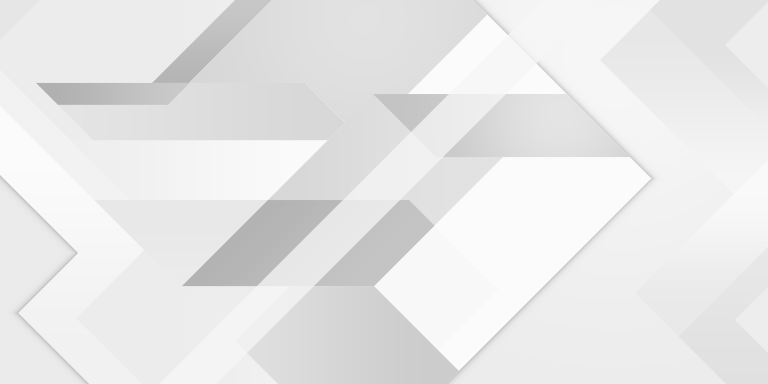
Write a WebGL 1 fragment shader that draws this background.

```glsl
precision highp float;

uniform vec2 u_resolution;

const float FAR = 9.0;
const float DIAG = 0.7071;

// Smooth coverage from a signed distance, positive inside
float cover(float dist, float px) {
  return clamp(dist / px + 0.5, 0.0, 1.0);
}

// Distance inside a facet bounded by rising, falling and level edges
float facet(vec3 q, vec3 lo, vec3 hi) {
  vec3 d = min(q - lo, hi - q) * vec3(DIAG, DIAG, 1.0);
  return min(d.x, min(d.y, d.z));
}

// Paint one facet over the base tone
float layer(float base, float tone, vec3 q, vec3 lo, vec3 hi, float px) {
  return mix(base, tone, cover(facet(q, lo, hi), px));
}

// Soft transition between two tones
float ramp(float t, float start, float end, float a, float b) {
  return mix(a, b, smoothstep(start, end, t));
}

// Thin shadow that fades away from an edge
float edgeShade(float dist) {
  return 0.2 * exp(-max(dist, 0.0) / 0.006);
}

// Pale chevrons beyond the arrow tip
float rightChevrons(vec2 p, vec3 q, float px) {
  float g = ramp(length(p - vec2(1.6, 0.85)), 0.0, 0.95, 0.965, 0.925);
  g = layer(g, ramp(p.y, 0.45, 0.95, 0.965, 0.905), q,
            vec3(0.719, 2.406, -FAR), vec3(1.417, FAR, FAR), px);
  g = layer(g, ramp(p.y, 0.5, 0.9, 0.975, 0.885), q,
            vec3(0.719, 2.667, -FAR), vec3(FAR), px);
  g = layer(g, 0.93, q, vec3(1.005, 2.771, 0.5), vec3(FAR), px);
  g = layer(g, ramp(p.y, 0.2, 0.5, 0.915, 0.975), q,
            vec3(1.417, 1.891, -FAR), vec3(1.643, 2.667, FAR), px);
  g = layer(g, ramp(p.y, 0.0, 0.4, 0.88, 0.91), q,
            vec3(1.643, 1.891, -FAR), vec3(FAR, 2.667, 0.5), px);
  return layer(g, 0.93, q, vec3(1.747, 2.081, -FAR), vec3(FAR, FAR, 0.5), px);
}

// White folded ribbon and notch at the left edge
float leftRibbon(float base, vec2 p, vec3 q, float px) {
  float white = ramp(p.y, 0.05, 0.65, 0.945, 0.985);
  float g = layer(base, 0.9, q, vec3(-FAR), vec3(-0.896, FAR, FAR), px);
  g = layer(g, 0.95, q, vec3(-FAR, -FAR, 0.479), vec3(FAR, 0.818, 0.82), px);
  g = layer(g, white, q, vec3(-FAR), vec3(0.027, 0.724, FAR), px);
  g = layer(g, white, q, vec3(-FAR), vec3(FAR, 0.370, FAR), px);
  float notch = max(facet(q, vec3(-FAR), vec3(-0.138, 0.544, FAR)),
                    facet(q, vec3(-FAR), vec3(FAR, 0.232, FAR)));
  return mix(g, 0.922 - edgeShade(notch), cover(notch, px));
}

// Grey bars in the upper left
float upperBars(float base, vec2 p, vec3 q, float px) {
  float g = layer(base, ramp(p.x, 0.1, 0.9, 0.895, 0.845), q,
                  vec3(-FAR, 0.878, 0.635), vec3(0.219, 1.578, 0.784), px);
  float dark = ramp(p.x, 0.1, 0.5, 0.69, 0.79);
  g = layer(g, dark, q, vec3(-FAR, 0.878, 0.727), vec3(-0.29, FAR, 0.784), px);
  g = layer(g, ramp(p.y, 0.78, 1.0, 0.71, 0.78), q,
            vec3(-0.388, -FAR, 0.784), vec3(-0.292, FAR, FAR), px);
  float grey = ramp(length(p - vec2(0.95, 0.95)), 0.0, 0.55, 0.885, 0.84);
  g = layer(g, grey, q, vec3(-0.292, -FAR, 0.784), vec3(0.307, 2.232, FAR), px);
  return layer(g, grey, q, vec3(-0.292, 1.578, 0.66), vec3(0.307, 2.232, 0.79), px);
}

// Diagonal band, its dark crossing and the grey parts beside it
float centreBand(float base, vec2 p, vec3 q, float px) {
  float g = layer(base, ramp(p.x, 0.7, 1.2, 0.845, 0.885), q,
                  vec3(0.219, -FAR, 0.255), vec3(0.719, FAR, 0.755), px);
  g = layer(g, ramp(q.x, 0.2, 0.7, 0.7, 0.77), q,
            vec3(0.219, -FAR, 0.255), vec3(0.719, 1.544, 0.479), px);
  float glow = ramp(length(p - vec2(1.46, 0.7)), 0.0, 0.42, 0.895, 0.77);
  g = layer(g, glow, q, vec3(0.219, 1.727, 0.591), vec3(1.161, 2.232, 0.755), px);
  return layer(g, ramp(p.x, 0.6, 1.15, 0.875, 0.8), q,
               vec3(0.5, 0.724, -FAR), vec3(1.161, 1.229, 0.255), px);
}

void main() {
  vec2 p = gl_FragCoord.xy / u_resolution * vec2(2.0, 1.0);
  float px = 1.0 / u_resolution.y;
  vec3 q = vec3(p.x - p.y, p.x + p.y, p.y);

  float g = rightChevrons(p, q, px);

  // Large arrow panel with its outer shadow
  float arrow = facet(q, vec3(-FAR), vec3(1.161, 2.232, FAR));
  g -= edgeShade(-arrow);
  g = mix(g, ramp(p.x, 0.4, 1.2, 0.925, 0.985), cover(arrow, px));

  // Quiet facets inside the panel
  g = layer(g, 0.973, q, vec3(0.719, 1.229, -FAR), vec3(1.052, 1.544, FAR), px);
  g = layer(g, ramp(p.x, 0.2, 0.8, 0.935, 0.98), q,
            vec3(-FAR, 0.724, 0.479), vec3(0.219, FAR, 0.635), px);
  g = layer(g, ramp(p.y, 0.1, 0.479, 0.935, 0.908), q,
            vec3(-FAR, 0.724, -FAR), vec3(0.5, FAR, 0.479), px);

  g = leftRibbon(g, p, q, px);
  g = upperBars(g, p, q, px);
  g = centreBand(g, p, q, px);

  // Translucent light stripe
  float stripe = facet(q, vec3(0.414, -FAR, -FAR), vec3(0.5625, FAR, FAR));
  g = mix(g, 0.965, 0.75 * cover(stripe, px));

  gl_FragColor = vec4(vec3(g), 1.0);
}
```
